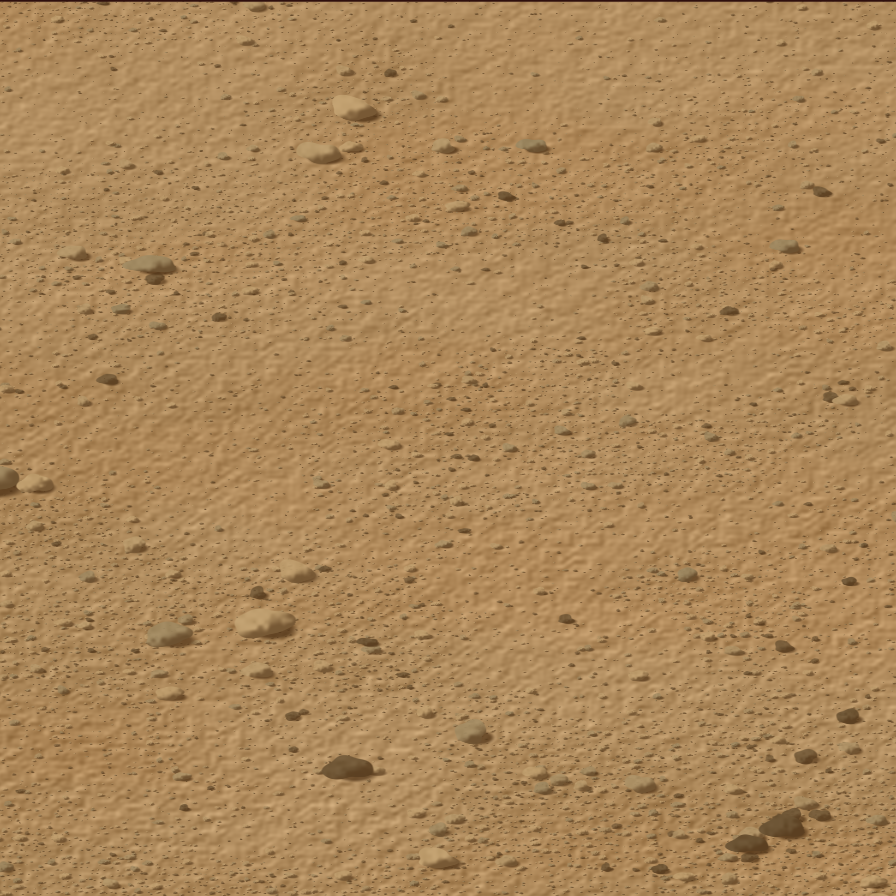
This texture is drawn by a Shadertoy shader. Its source:

```glsl
// Dry sandy plain strewn with grit, pebbles and a few larger rocks, lit from the upper left.
// Sand is layered value noise with a directional relief; stones are jittered grid cells
// drawn from fine to coarse, each a wobbly flattened disc with a soft shadow.

const vec3 SAND        = vec3(0.690, 0.548, 0.368);
const vec3 SAND_RED    = vec3(0.690, 0.525, 0.335);
const vec3 STONE_PALE  = vec3(0.750, 0.620, 0.430);
const vec3 STONE_GREY  = vec3(0.600, 0.520, 0.370);
const vec3 STONE_DARK  = vec3(0.420, 0.325, 0.200);
const vec3 SHADOW      = vec3(0.320, 0.205, 0.090);
const vec3 TOP_EDGE    = vec3(0.180, 0.060, 0.050);
const vec2 LIGHT_DIR   = vec2(-0.64, 0.77);
const vec2 SHADOW_SHIFT = vec2(0.55, -0.28);  // in stone radii
const float FINEST_GRID = 150.0;              // cells across the canvas
const int   STONE_LAYERS = 5;
const float GRAIN_RELIEF = 0.13;
const float PATCH_CONTRAST = 0.075;
const float EDGE_BLUR = 0.0009;

float hash(vec2 p) {
    return fract(sin(dot(p, vec2(127.1, 311.7))) * 43758.545);
}

float noise(vec2 p) {
    vec2 cell = floor(p), f = fract(p);
    f = f * f * (3.0 - 2.0 * f);
    return mix(mix(hash(cell), hash(cell + vec2(1, 0)), f.x),
               mix(hash(cell + vec2(0, 1)), hash(cell + vec2(1, 1)), f.x), f.y);
}

float fbm(vec2 p) {
    float sum = 0.0, amp = 0.5;
    for (int i = 0; i < 4; i++) {
        sum += amp * noise(p);
        p = p * 2.03 + 17.3;
        amp *= 0.5;
    }
    return sum;
}

// Slope of the noise towards the light: bright lit sides, dark far sides
float relief(vec2 p) {
    return noise(p) - noise(p + 0.7 * LIGHT_DIR);
}

vec3 sandColor(vec2 uv) {
    float mottling = fbm(uv * vec2(3.0, 9.0) + 4.0) - 0.47;
    float redness = smoothstep(0.4, 0.7, fbm(uv * vec2(2.0, 6.0) + 31.0));
    float grain = relief(uv * vec2(150.0, 210.0)) + 0.6 * relief(uv * vec2(65.0, 100.0) + 9.0);
    grain *= mix(1.1, 0.75, uv.y);
    vec3 color = mix(SAND, SAND_RED, 0.6 * redness);
    return color + PATCH_CONTRAST * mottling + GRAIN_RELIEF * grain * vec3(0.95, 0.95, 0.9);
}

// Paints one stone; p is measured from its centre in stone radii
vec3 paintStone(vec3 ground, vec2 p, vec2 seed, float blur, float strength) {
    float phase = 6.283 * hash(seed + 5.1);
    vec2 stretch = vec2(mix(1.05, 1.55, hash(seed + 8.3)), mix(0.7, 1.0, hash(seed + 2.9)));
    vec2 q = p / stretch;
    q.y *= q.y < 0.0 ? 1.4 : 1.0;
    float angle = atan(q.y, q.x);
    float outline = 1.0 + 0.13 * sin(2.0 * angle + phase) + 0.10 * sin(3.0 * angle + 2.3 * phase)
                  + 0.05 * sin(5.0 * angle - phase);
    float body = 1.0 - smoothstep(-blur, blur, length(q) - outline);

    vec2 s = (p - SHADOW_SHIFT) / (stretch * vec2(1.0, 0.62));
    float shade = 1.0 - smoothstep(0.65 - blur, 1.0 + blur, length(s));

    float tone = hash(seed + 3.7);
    vec3 litColor = mix(STONE_GREY, STONE_PALE, smoothstep(0.15, 0.75, tone));
    litColor = mix(litColor, STONE_DARK, step(tone, 0.16));
    float rough = noise(p * 3.0 + 20.0 * seed) - 0.5;
    float facing = smoothstep(-0.65, 0.25, dot(q, LIGHT_DIR) + 0.5 * rough);
    vec3 stoneColor = mix(mix(SHADOW, litColor, 0.35), litColor + 0.05 * rough, facing);

    ground = mix(ground, SHADOW, 0.8 * shade * strength);
    return mix(ground, stoneColor, body * strength);
}

// One size class of stones, rows painted from far to near
vec3 scatterStones(vec3 color, vec2 uv, float cells, float density, float strength) {
    vec2 grid = uv * cells;
    vec2 home = floor(grid);
    for (int j = 1; j >= -1; j--)
    for (int i = -1; i <= 1; i++) {
        vec2 cell = home + vec2(i, j);
        vec2 seed = cell + 0.37 * cells;
        vec2 center = cell + 0.15 + 0.7 * vec2(hash(seed), hash(seed + 41.7));
        vec2 place = center / cells;
        float cluster = 0.35 + 1.3 * smoothstep(0.3, 0.65, fbm(place * vec2(5.0, 12.0) + 7.0));
        if (hash(seed + 13.9) > density * cluster) continue;
        float size = hash(seed + 27.3);
        float radius = mix(0.13, 0.34, size * size * size) * mix(1.1, 0.75, place.y);
        float blur = max(EDGE_BLUR, 0.7 / iResolution.y) * cells / radius;
        color = paintStone(color, (grid - center) / radius, seed, min(blur, 0.6), strength);
    }
    return color;
}

void mainImage(out vec4 fragColor, in vec2 fragCoord) {
    vec2 uv = fragCoord / iResolution.y;
    vec3 color = sandColor(uv);

    float cells = FINEST_GRID;
    for (int i = 0; i < STONE_LAYERS; i++) {
        float coarse = float(i) / float(STONE_LAYERS - 1);
        float density = mix(0.55, 0.12, sqrt(coarse));
        color = scatterStones(color, uv, cells, density, mix(0.6, 1.0, coarse));
        cells *= 0.5;
    }

    // Thin dark strip along the top border
    color = mix(color, TOP_EDGE, smoothstep(0.997, 0.999, uv.y));
    fragColor = vec4(clamp(color, 0.0, 1.0), 1.0);
}
```
